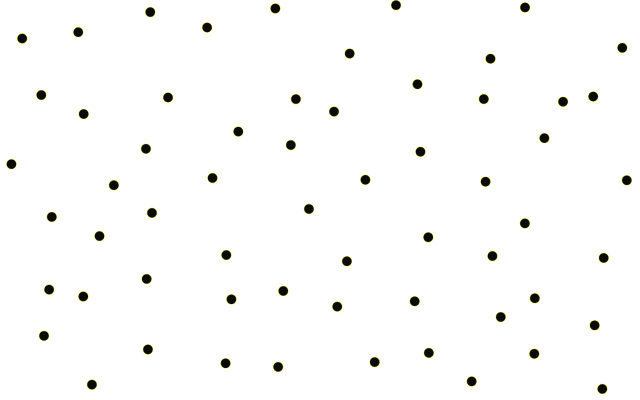
Reproduce this pattern procedurally as a WebGL 1 fragment shader.

```glsl
precision highp float;
// Sparse, evenly scattered black dots with a hairline yellow rim on white.

uniform vec2 u_resolution;

// Lengths are in units of the canvas height.
const vec3 PAPER_COLOR = vec3(1.0);
const vec3 DOT_COLOR = vec3(0.04);
const vec3 RIM_COLOR = vec3(0.93, 0.9, 0.12);
const float CORE_RADIUS = 0.0118;
const float RIM_RADIUS = 0.0129;
const float ROWS = 6.0;
const float COLUMNS_PER_HEIGHT = 6.25;
const float STAGGER = 0.2;               // vertical shift of alternate columns, in cells
const vec2 JITTER = vec2(0.36, 0.29);    // largest random shift, in cells
const float SEED = 17.0;

// Two random values in 0..1 for a cell.
vec2 hash2(vec2 cell) {
  vec3 p = fract((cell.xyx + SEED) * vec3(0.1031, 0.1030, 0.0973));
  p += dot(p, p.yzx + 33.33);
  return fract((p.xx + p.yz) * p.zy);
}

// Centre of the dot in a cell, kept wholly inside the canvas.
vec2 dotCenter(vec2 cell, vec2 cellSize, vec2 canvas) {
  vec2 shift = (2.0 * hash2(cell) - 1.0) * JITTER;
  shift.y += STAGGER * (1.0 - 2.0 * mod(cell.x, 2.0));
  vec2 center = (cell + 0.5 + shift) * cellSize;
  return clamp(center, vec2(RIM_RADIUS), canvas - RIM_RADIUS);
}

// Share of a pixel that lies inside the given radius.
float coverage(float dist, float radius, float pixel) {
  return clamp(0.5 + (radius - dist) / pixel, 0.0, 1.0);
}

void main() {
  float pixel = 1.0 / u_resolution.y;
  vec2 canvas = u_resolution * pixel;
  vec2 point = gl_FragCoord.xy * pixel;

  // Whole cells fill the canvas exactly.
  vec2 cellCount = vec2(max(1.0, floor(canvas.x * COLUMNS_PER_HEIGHT + 0.5)), ROWS);
  vec2 cellSize = canvas / cellCount;
  vec2 home = floor(point / cellSize);

  // Distance to the nearest dot centre among the neighbouring cells.
  float nearest = 1.0;
  for (int j = -1; j <= 1; j++) {
    for (int i = -1; i <= 1; i++) {
      vec2 cell = clamp(home + vec2(float(i), float(j)), vec2(0.0), cellCount - 1.0);
      nearest = min(nearest, distance(point, dotCenter(cell, cellSize, canvas)));
    }
  }

  // Rim first, then the dark core on top.
  vec3 color = mix(PAPER_COLOR, RIM_COLOR, coverage(nearest, RIM_RADIUS, pixel));
  color = mix(color, DOT_COLOR, coverage(nearest, CORE_RADIUS, pixel));
  gl_FragColor = vec4(color, 1.0);
}
```
